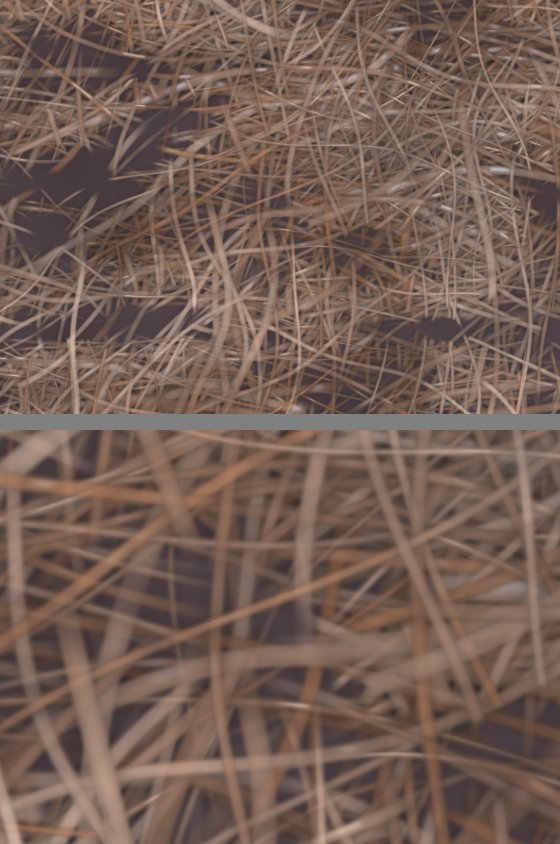
Top, the full canvas; bottom, a detail of the centre.
A Shadertoy shader for this texture:

```glsl
// Matted tangle of glossy tan and rust fibres over dark violet gaps.

float hash(vec2 p) {
    vec3 q = fract(vec3(p.xyx) * 0.1031);
    q += dot(q, q.yzx + 33.33);
    return fract((q.x + q.y) * q.z);
}

float noise(vec2 p) {
    vec2 cell = floor(p), f = fract(p);
    f = f * f * (3.0 - 2.0 * f);
    return mix(mix(hash(cell), hash(cell + vec2(1, 0)), f.x),
               mix(hash(cell + vec2(0, 1)), hash(cell + vec2(1, 1)), f.x), f.y);
}

// How thickly the mat is packed; low values open gaps
float matDensity(vec2 p) {
    p += 0.06 * vec2(noise(p * 9.0), noise(p * 9.0 + 50.0));
    float broad = noise(p * vec2(4.2, 6.5) + 7.3);
    float fine = noise(p * vec2(9.0, 14.0) + 31.7);
    return 0.58 * broad + 0.42 * fine + 0.08 * (p.x - 0.6);
}

// Regional light (x), warmth (y) and gloss (z)
vec3 regionTone(vec2 p) {
    float light = 0.6 * noise(p * vec2(3.0, 4.5) + 3.1) + 0.4 * noise(p * 9.0 + 12.4);
    float warmth = noise(p * vec2(3.5, 4.5) + 63.0);
    float gloss = smoothstep(0.25, 0.8, noise(p * vec2(6.0, 9.0) + 91.0));
    return vec3(mix(0.72, 1.3, light), warmth, gloss);
}

// Paints one sheet of roughly parallel, wavy strands over the colour below
vec3 addStrands(vec3 below, vec2 p, float layer, float depth, float density, vec3 tone) {
    float turn = hash(vec2(layer, 3.0));
    float angle = -0.4 + 2.2 * pow(turn, 1.4);
    vec2 along = vec2(cos(angle), sin(angle));
    vec2 q = vec2(dot(p, along), dot(p, vec2(-along.y, along.x)));
    q += 20.0 + 9.0 * vec2(hash(vec2(layer, 5.0)), hash(vec2(layer, 8.0)));
    q.y += 0.05 * sin(q.x * 4.5 + layer) + 0.09 * noise(q * 3.2);

    // One strand per cell
    float spacing = 0.09;
    float row = floor(q.y / spacing);
    float run = q.x / 0.8 + hash(vec2(row, layer));
    float s = fract(run);
    vec2 id = vec2(row + layer * 57.0, floor(run) + layer * 13.0);
    float h1 = hash(id), h2 = hash(id + 17.0), h3 = hash(id + 41.0), h4 = hash(id + 73.0);

    // Distance to the curved centre line
    float wave = 0.2 * sin(6.28 * (s * (0.5 + 1.2 * h1) + h2));
    float offset = (fract(q.y / spacing) - 0.5 - 0.35 * (h3 - 0.5) - wave) * spacing;
    float d = abs(offset);
    float radius = mix(0.003, 0.0075, h4) + 0.003 * step(0.92, h4);
    float soft = max(0.003, 0.8 / iResolution.y);

    // Most strands fade at the gaps, a few cross them
    float limit = mix(0.06, 0.62, sqrt(h2));
    float present = smoothstep(limit - 0.05, limit + 0.05, density);
    present *= smoothstep(0.0, 0.12, s) * smoothstep(1.0, 0.88, s);
    float cover = present * (1.0 - smoothstep(radius - soft, radius + soft, d));

    // Body colour with a rounded profile and faint mottling
    float pale = clamp(h1 + 0.5 * (0.5 - tone.y), 0.0, 1.0);
    vec3 body = mix(vec3(0.48, 0.365, 0.30), vec3(0.70, 0.605, 0.55), pale);
    body = mix(body, vec3(0.55, 0.37, 0.265), 0.75 * smoothstep(0.8, 1.0, h3 + 0.3 * (tone.y - 0.4)));
    float across = clamp(offset / radius, -1.0, 1.0);
    float mottle = noise(vec2(q.x * 30.0, h1 * 90.0));
    body *= tone.x * mix(0.72, 1.06, depth);
    body *= (1.05 - 0.2 * across * across) * (0.87 + 0.26 * mottle);

    // Broken glints, strongest on strands lying flat
    float streak = noise(vec2(q.x * 32.0, h3 * 80.0 + 5.0));
    float glint = smoothstep(0.58, 0.88, streak) * exp(-3.5 * pow(across - 0.2, 2.0));
    glint *= (0.2 + 0.8 * along.x * along.x) * mix(0.4, 1.0, depth) * mix(0.15, 1.15, tone.z);
    vec3 shine = mix(vec3(1.0, 0.90, 0.81), vec3(0.93, 0.93, 1.0), step(0.75, h4));
    body = mix(body, shine, min(0.9 * glint, 0.95));

    float shadow = 0.10 * present * exp(-d * d / (radius * radius * 4.0));
    return mix(below * (1.0 - shadow), body, 0.72 * cover);
}

void mainImage(out vec4 fragColor, in vec2 fragCoord) {
    vec2 p = fragCoord / iResolution.y;
    float density = matDensity(p);
    vec3 tone = regionTone(p);

    // Dim backdrop seen through the gaps
    vec3 color = vec3(0.28, 0.23, 0.25) + 0.05 * (noise(p * 6.0) - 0.4);

    // Sheets stacked from the back to the front
    const int LAYERS = 48;
    for (int i = 0; i < LAYERS; i++) {
        float depth = float(i) / float(LAYERS - 1);
        color = addStrands(color, p, float(i) + 1.0, depth, density, tone);
    }

    // Hazy veil lifts the deepest shadows
    color = mix(color, vec3(0.46, 0.38, 0.36), 0.05);
    fragColor = vec4(clamp(color, 0.0, 1.0), 1.0);
}
```
